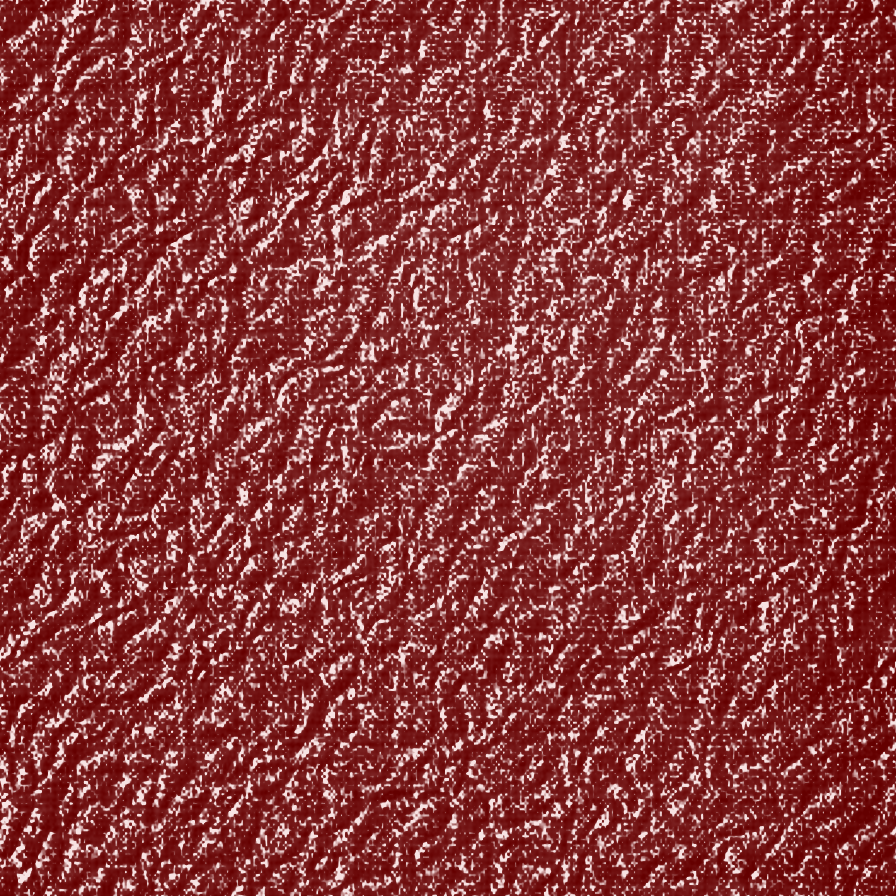
Write a Shadertoy shader that draws this texture.

```glsl
#define DEEP_RED vec3(0.42, 0.035, 0.035)
#define PALE_PINK vec3(0.97, 0.89, 0.89)
#define GRAIN_ANGLE 1.0
#define FOLD_ANGLE 0.46
#define PEBBLE_SCALE vec2(20.0, 30.0)
#define WRINKLE_SCALE vec2(22.0, 38.0)
#define SPECK_SCALE vec2(370.0, 300.0)
#define WEAVE_COUNT 128.0
#define LIGHT_STEP (0.006 * vec2(-0.86, 0.51))
#define RELIEF 1.3
#define SLOPE_LIMIT 0.36
#define SPECK_STRENGTH 1.2

float hash(vec2 p) {
    return fract(sin(dot(p, vec2(127.1, 311.7))) * 43758.5453);
}

float noise(vec2 p) {
    vec2 cell = floor(p), f = fract(p);
    f = f * f * (3.0 - 2.0 * f);
    float low = mix(hash(cell), hash(cell + vec2(1, 0)), f.x);
    float high = mix(hash(cell + vec2(0, 1)), hash(cell + vec2(1, 1)), f.x);
    return mix(low, high, f.y);
}

float fbm(vec2 p) {
    float sum = 0.0, amplitude = 0.5;
    for (int i = 0; i < 4; i++) {
        sum += amplitude * noise(p);
        p = p * 2.03 + 17.3;
        amplitude *= 0.52;
    }
    return sum;
}

// Coordinates along and across a direction
vec2 alongAcross(vec2 p, float angle) {
    float c = cos(angle), s = sin(angle);
    return vec2(c * p.x + s * p.y, c * p.y - s * p.x);
}

// Rounded cells parted by narrow valleys
float pebbles(vec2 p) {
    vec2 cell = floor(p), f = fract(p);
    float nearest = 9.0, second = 9.0;
    for (int y = -1; y <= 1; y++) {
        for (int x = -1; x <= 1; x++) {
            vec2 offset = vec2(x, y), id = cell + offset;
            vec2 seed = 0.1 + 0.8 * vec2(hash(id), hash(id + 41.7));
            float d = length(offset + seed - f);
            second = min(second, max(nearest, d));
            nearest = min(nearest, d);
        }
    }
    return smoothstep(0.0, 0.5, second - nearest);
}

// Long creases, strongest on the left
float folds(vec2 p) {
    vec2 q = alongAcross(p, FOLD_ANGLE) * vec2(2.5, 9.0);
    q.y += 0.5 * noise(p * 13.0);
    float valley = smoothstep(0.0, 0.09, abs(noise(q + 5.0) - 0.5));
    return valley * (1.0 - smoothstep(0.25, 0.75, p.x));
}

float leatherHeight(vec2 p) {
    vec2 warp = vec2(noise(p * 21.0), noise(p * 21.0 + 63.0)) - 0.5;
    vec2 ragged = vec2(noise(p * 95.0), noise(p * 95.0 + 29.0)) - 0.5;
    vec2 q = alongAcross(p + 0.03 * warp + 0.006 * ragged, GRAIN_ANGLE);
    return 0.42 * pebbles(q * PEBBLE_SCALE + 30.0)
         + 1.1 * fbm(q * WRINKLE_SCALE + 80.0)
         + 0.3 * folds(p);
}

void mainImage(out vec4 fragColor, in vec2 fragCoord) {
    vec2 p = fragCoord / iResolution.xy;

    // Slope facing the light at the upper left
    float slope = leatherHeight(p) - leatherHeight(p + LIGHT_STEP);
    slope *= RELIEF * mix(1.3, 0.85, smoothstep(0.0, 0.7, p.x));
    slope = SLOPE_LIMIT * tanh(slope / SLOPE_LIMIT);

    // Broad haze and darker right side
    vec2 fromHaze = p - vec2(0.58, 0.68);
    float haze = 0.06 * exp(-6.0 * dot(fromHaze, fromHaze));
    float shade = 0.05 * smoothstep(0.78, 1.0, p.x);

    // Faint woven threads
    vec2 threads = sin(p * WEAVE_COUNT * 6.28318);
    float weave = 0.012 * (threads.x + threads.y);
    weave += 0.07 * (noise(vec2(p.x * 5.0, p.y * 190.0)) - 0.5);

    // Fine glints gathered on the lit slopes
    float grain = noise(p * SPECK_SCALE) - 0.5;
    float glint = smoothstep(0.04, 0.66, slope + SPECK_STRENGTH * grain + haze - shade);

    float base = 0.06 + 0.2 * slope + 0.08 * grain + haze - shade + weave;
    float tone = clamp(base, -0.05, 0.3) + glint;
    fragColor = vec4(mix(DEEP_RED, PALE_PINK, min(tone, 1.0)), 1.0);
}
```
